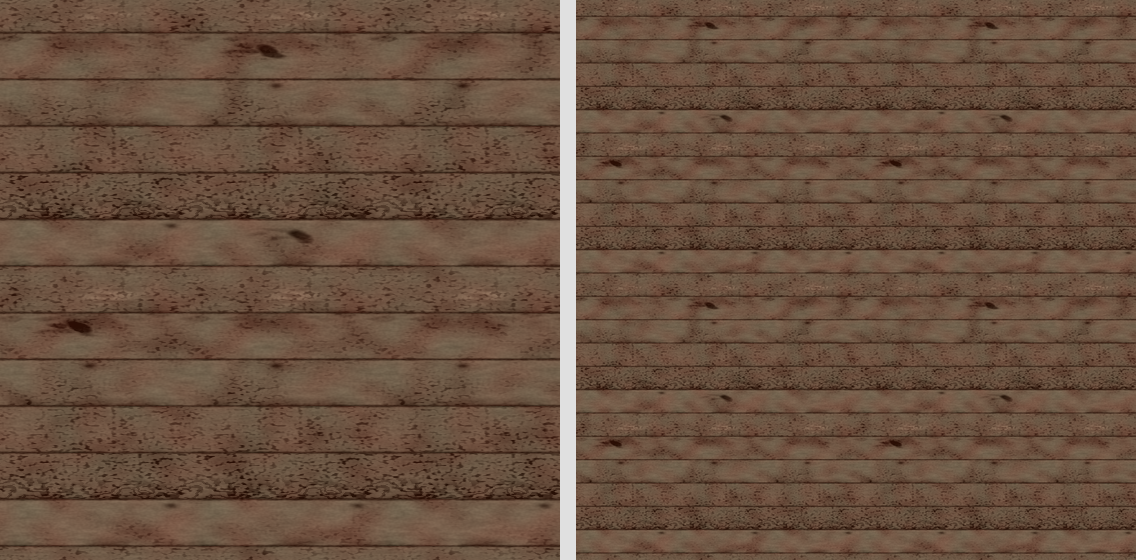
Left: one tile. Right: repeated 2 by 2.
A Shadertoy shader for this texture:

```glsl
// Weathered brown boards: twelve horizontal planks whose grain recurs three
// times across and every six planks, with wear that differs between repeats.
// Stretched, wrapping gradient noise gives grain, flecks, stains and seams.

const float PLANKS = 12.0;
const float KINDS = 6.0;
const float REPEATS = 3.0;
const vec3 DARK = vec3(0.15, 0.06, 0.02);
const vec3 LIGHT = vec3(0.51, 0.41, 0.33);
const vec3 RED_TINT = vec3(0.025, -0.012, -0.008);

// Per plank kind, from the lowest: fleck density and lower edge grime
const float ROUGH[6] = float[](0.14, 1.0, 0.72, 0.26, 0.30, 0.68);
const float GRIME[6] = float[](0.85, 0.70, 0.25, 0.85, 0.15, 0.55);
// Large knots: x on the canvas, plank row, height in the plank
const vec3 KNOTS[3] = vec3[](vec3(0.143, 4.0, 0.68), vec3(0.534, 6.0, 0.66),
                             vec3(0.482, 10.0, 0.58));

float hash(vec3 p) {
    p = fract(p * vec3(0.1031, 0.1030, 0.0973));
    p += dot(p, p.yxz + 33.33);
    return fract((p.x + p.y) * p.z);
}

float corner(vec2 cell, vec2 offset, float period, float seed) {
    float a = 6.2832 * hash(vec3(mod(cell.x, period), cell.y + 7.0, seed + 3.0));
    return dot(vec2(cos(a), sin(a)), offset);
}

// Gradient noise, about -1 to 1, wrapping in x
float noise(vec2 p, float period, float seed) {
    vec2 i = floor(p), f = p - i, e = vec2(1.0, 0.0);
    vec2 w = f * f * f * (f * (f * 6.0 - 15.0) + 10.0);
    float low = mix(corner(i, f, period, seed),
                    corner(i + e, f - e, period, seed), w.x);
    float high = mix(corner(i + e.yx, f - e.yx, period, seed),
                     corner(i + 1.0, f - 1.0, period, seed), w.x);
    return 1.5 * mix(low, high, w.y);
}

// Noise with the given cell counts per repeat and per plank
float grain(vec2 p, vec2 cells, float seed) {
    return noise(p * cells, cells.x, seed);
}

// Signed offset on a wrapping unit interval
float wrapped(float x) {
    return fract(x + 0.5) - 0.5;
}

float spot(vec2 d, vec2 size) {
    d /= size;
    return exp(-dot(d, d));
}

// Slanted dark knot with a streaky smear on its left
float knot(vec2 d, float streak) {
    float smear = spot(d + vec2(0.45, -0.02), vec2(0.65, 0.16));
    d.y += 0.35 * d.x;
    float core = length(d / vec2(0.30, 0.13)) + 0.35 * streak;
    return 0.6 * (1.0 - smoothstep(0.5, 1.15, core))
         + 0.4 * smear * smoothstep(-0.4, 0.6, streak);
}

// Small nail marks, missing from some repeats
float nail(vec2 p, float kind, float row) {
    float x = p.x - (kind < 1.0 ? 0.92 : 0.48);
    float present = step(0.3, hash(vec3(mod(floor(x + 0.5), REPEATS), row, 5.0)));
    return present * spot(vec2(wrapped(x) * 4.0, p.y - 0.86), vec2(0.13, 0.055));
}

void mainImage(out vec4 fragColor, in vec2 fragCoord) {
    vec2 uv = fragCoord / iResolution.xy;
    float v = uv.y * PLANKS - 0.3;
    float row = mod(floor(v), PLANKS);
    float kind = mod(row, KINDS);
    vec2 p = vec2(uv.x * REPEATS, fract(v));

    // Noise layers: wear spans the canvas, the others recur
    float wear = noise(vec2(uv.x * 13.0, p.y * 1.6), 13.0, row + 40.0);
    float blotch = grain(p, vec2(5.0, 2.0), kind + 60.0);
    float streak = grain(p, vec2(8.0, 11.0), kind + 80.0);
    float fiber = grain(p, vec2(22.0, 17.0), kind + 100.0);
    float fleck = grain(p, vec2(42.0, 20.0), kind + 120.0);
    float speck = noise(vec2(uv.x * 170.0, p.y * 24.0), 170.0, row + 140.0);

    // Flecks, denser in stained patches and in one cracked patch
    float rough = ROUGH[int(kind)] + 0.45 * blotch + 0.3 * wear;
    if (kind == 3.0) rough += 0.9 * spot(vec2(wrapped(p.x - 0.33) * 4.0, p.y - 0.3), vec2(0.5, 0.3));
    rough = clamp(rough, 0.0, 1.2);
    float flecks = smoothstep(-0.05, 0.65, 0.55 * fiber + 0.5 * fleck + 0.3 * streak);
    float tone = 0.89 + 0.09 * streak + 0.06 * fiber + 0.06 * speck;
    tone -= rough * (0.09 + 0.62 * flecks) + 0.13 * max(blotch + wear, 0.0);

    // Curled figure along the foot of the roughest planks
    float rings = sin(26.0 * p.y + 9.0 * grain(p, vec2(9.0, 3.0), 160.0) + 2.0 * fiber);
    float figure = kind == 1.0 ? 1.0 - smoothstep(0.2, 0.5, p.y + 0.2 * blotch) : 0.0;
    tone -= 0.32 * figure * smoothstep(-0.2, 0.8, rings);

    // Pale scraped patches, dusky upper edge, nail marks and knots
    float scrape = spot(vec2(wrapped(p.x - 0.6) * 4.0, p.y - 0.35 - 0.2 * wrapped(p.x - 0.6)), vec2(0.5, 0.14));
    if (kind == 5.0) tone += 0.38 * scrape * smoothstep(-0.5, 0.5, streak + wear);
    if (kind == 4.0) tone -= 0.22 * smoothstep(0.4, 0.9, p.y) * smoothstep(-0.5, 0.5, streak + blotch);
    if (kind == 0.0 || kind == 3.0) tone -= 0.6 * nail(p, kind, row);
    for (int i = 0; i < 3; i++) {
        vec2 d = vec2(wrapped(uv.x - KNOTS[i].x) * PLANKS, p.y - KNOTS[i].z);
        if (row == KNOTS[i].y) tone -= knot(d, streak);
    }

    // Grime above each seam, then the uneven seam itself
    float patchy = smoothstep(-0.5, 0.5, grain(vec2(p.x, 0.4), vec2(6.0, 1.0), kind + 180.0) + 0.4 * fiber);
    tone -= 0.5 * GRIME[int(kind)] * patchy * exp(-p.y * p.y * 70.0);
    float gap = min(p.y, 1.0 - p.y) + 0.008 * noise(vec2(uv.x * 60.0, 0.4), 60.0, 200.0);
    float soft = 0.5 * PLANKS / iResolution.y + 0.012;
    float seam = 1.0 - smoothstep(0.02 - soft, 0.02 + soft, gap);
    tone = mix(tone, 0.12 + 0.12 * speck, seam * (0.75 + 0.2 * patchy));

    vec3 color = mix(DARK, LIGHT, clamp(tone, 0.0, 1.12));
    color += RED_TINT * clamp(blotch + 0.8 * grain(p, vec2(4.0, 1.0), kind + 220.0), -1.0, 1.0);
    fragColor = vec4(color, 1.0);
}
```
